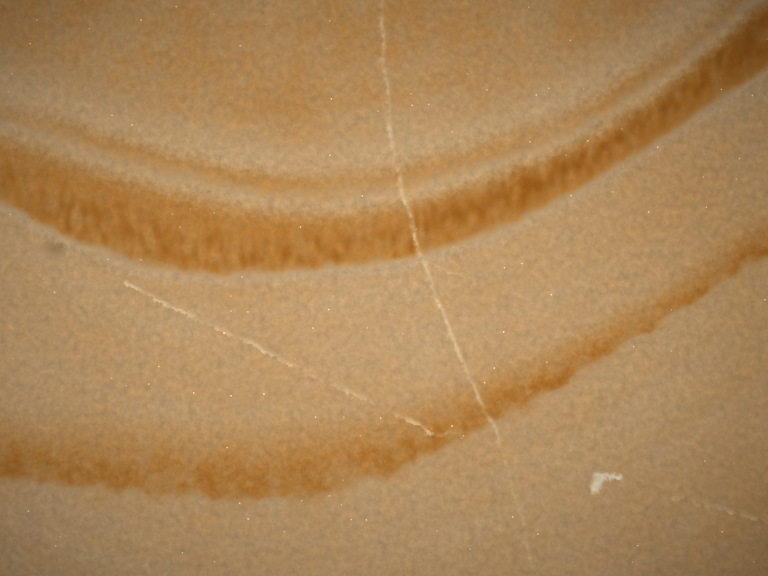
Reproduce this texture procedurally as a WebGL 1 fragment shader.

```glsl
precision highp float;
uniform vec2 u_resolution;

vec2 hash2(vec2 cell) {
  vec2 q = vec2(dot(cell, vec2(127.1, 311.7)), dot(cell, vec2(269.5, 183.3)));
  return fract(sin(q) * 43758.5);
}

float corner(vec2 cell, vec2 offset) {
  return dot(hash2(cell) * 2.0 - 1.0, offset);
}

float gradientNoise(vec2 p) {
  vec2 i = floor(p), f = fract(p), e = vec2(1.0, 0.0);
  vec2 u = f * f * f * (f * (f * 6.0 - 15.0) + 10.0);
  float low = mix(corner(i, f), corner(i + e, f - e), u.x);
  float high = mix(corner(i + e.yx, f - e.yx), corner(i + 1.0, f - 1.0), u.x);
  return mix(low, high, u.y);
}

float fbm(vec2 p) {
  float sum = 0.0, gain = 0.6;
  for (int k = 0; k < 4; k++) {
    sum += gain * gradientNoise(p);
    p = mat2(1.6, 1.2, -1.2, 1.6) * p + 7.3;
    gain *= 0.6;
  }
  return sum;
}

// Cubic interpolation through eight even knots, at t = -1 to 6
vec4 cubicWeight(vec4 d) {
  d = abs(d);
  vec4 inner = (1.5 * d - 2.5) * d * d + 1.0;
  vec4 outer = ((2.5 - 0.5 * d) * d - 4.0) * d + 2.0;
  return mix(inner, outer, step(1.0, d)) * step(d, vec4(2.0));
}

float spline(float t, vec4 a, vec4 b) {
  vec4 d = t - vec4(-1.0, 0.0, 1.0, 2.0);
  return dot(cubicWeight(d), a) + dot(cubicWeight(d - 4.0), b);
}

float ridge(float d, float width) {
  return exp(-d * d / (width * width));
}

float crack(vec2 p, vec2 a, vec2 b, float width) {
  vec2 ab = b - a;
  float d = length(p - a - ab * clamp(dot(p - a, ab) / dot(ab, ab), 0.0, 1.0));
  return 1.0 - smoothstep(width * 0.2, width * 1.5, d);
}

float sparkle(vec2 p, float density) {
  vec2 g = p * 34.0, id = floor(g), chance = hash2(id + 51.0);
  float d = length(g - id - 0.15 - 0.7 * hash2(id));
  return step(chance.x, density) * chance.y * (1.0 - smoothstep(0.02, 0.08, d));
}

void main() {
  vec2 p = gl_FragCoord.xy / u_resolution.y;
  p.x *= 1.33333 * u_resolution.y / u_resolution.x;
  float cloud = fbm(p * 5.0);
  float mottle = fbm(p * 26.0 + 3.0);
  float grain = fbm(p * 80.0 + 9.0);
  vec2 q = p + 0.009 * vec2(gradientNoise(p * 17.0), gradientNoise(p * 19.0 + 5.0));
  vec2 rough = q + vec2(0.004 * grain, 0.012 * mottle + 0.012 * grain);

  // Boundaries of the two curved strata
  float t = p.x * 3.75;
  float upperFloor = spline(t, vec4(0.78, 0.641, 0.528, 0.524), vec4(0.57, 0.70, 0.878, 1.05));
  float upperRoof = spline(t, vec4(0.85, 0.766, 0.68, 0.632), vec4(0.677, 0.79, 1.0, 1.23));
  float lowerFloor = spline(t, vec4(0.23, 0.175, 0.137, 0.135), vec4(0.232, 0.387, 0.557, 0.74));
  float lowerRoof = spline(t, vec4(0.33, 0.28, 0.253, 0.253), vec4(0.332, 0.448, 0.627, 0.82));
  float aboveFloor = rough.y - upperFloor, aboveRoof = rough.y - upperRoof;

  vec3 beige = vec3(0.755, 0.62, 0.45), warm = vec3(0.74, 0.56, 0.345);
  vec3 amber = vec3(0.71, 0.475, 0.205), deep = vec3(0.59, 0.345, 0.09);
  vec3 pale = vec3(0.785, 0.665, 0.50);

  // Beige ground with faint layering and warm regions
  float layers = gradientNoise(vec2(p.x * 2.0, aboveFloor * 22.0));
  float top = smoothstep(0.10, 0.20, aboveRoof);
  float warmth = 0.22 + 0.5 * cloud + 0.4 * layers + 0.5 * mottle + 0.6 * top;
  warmth += 0.35 * ridge(length(p - vec2(1.22, 0.62)), 0.22);
  warmth += 0.5 * smoothstep(0.95, 1.4, p.x) * smoothstep(0.35, 0.0, p.y);
  vec3 color = mix(beige, warm, clamp(warmth, 0.0, 1.0));
  color = mix(color, amber, clamp(top * (0.10 + 0.7 * mottle + 0.5 * cloud), 0.0, 0.5));

  // Soft ribbons over the upper stratum
  float ribbon = 0.8 + 1.2 * gradientNoise(vec2(p.x * 6.0, aboveRoof * 25.0));
  color = mix(color, pale, 0.4 * ridge(aboveRoof - 0.085, 0.025));
  color = mix(color, amber, 0.48 * ribbon * ridge(aboveRoof - 0.045, 0.018));
  color = mix(color, pale, 0.35 * ribbon * ridge(aboveRoof - 0.014, 0.009));

  // Upper stratum with irregular upright crystals
  float columns = gradientNoise(vec2(q.x * 62.0, q.y * 26.0)) + 0.9 * mottle + 0.4 * grain;
  float band = smoothstep(0.0, 0.022, aboveFloor) * smoothstep(0.014, -0.03, aboveRoof);
  float height = aboveFloor / (upperRoof - upperFloor);
  float right = smoothstep(0.70, 0.75, p.x);
  float core = ridge(height - mix(0.36, 0.60, right), 0.36);
  float richness = core * (0.22 + 0.25 * right + 0.95 * columns + 0.4 * cloud);
  richness += 0.3 * smoothstep(1.1, 1.33, p.x);
  color = mix(color, amber, band * (0.8 + 0.35 * mottle));
  color = mix(color, deep, band * clamp(richness, 0.0, 0.9));
  color = mix(color, vec3(0.74, 0.63, 0.50), (0.5 + 0.8 * mottle) * ridge(aboveFloor + 0.003, 0.009));
  color = mix(color, vec3(0.53, 0.41, 0.29), 0.5 * ridge(length(rough - vec2(0.095, 0.568)), 0.013));

  // Lower stratum, sharp below and fading upward
  float rise = (rough.y - lowerFloor) / (lowerRoof - lowerFloor);
  float fade = smoothstep(-0.04, 0.16, rise) * smoothstep(1.35, 0.3, rise);
  color = mix(color, amber, fade * clamp(0.75 + 0.6 * mottle + 0.3 * cloud, 0.0, 1.0));
  float stain = ridge(rise - 0.25, 0.3) * (0.14 + 1.1 * mottle + 0.5 * cloud);
  color = mix(color, deep, clamp(stain, 0.0, 0.75));

  // Long broken fracture and its side cracks
  float path = spline(p.y * 5.0, vec4(0.97, 0.93, 0.877, 0.792), vec4(0.716, 0.676, 0.663, 0.66));
  float broken = smoothstep(-0.35, 0.4, fbm(p * 15.0 + 2.0)) * (0.9 + 0.9 * grain);
  float line = mix(0.35, 0.9, smoothstep(0.22, 0.28, p.y)) * ridge(rough.x - path, 0.0042);
  line += crack(rough, vec2(0.22, 0.507), vec2(0.52, 0.361), 0.004);
  line += crack(rough, vec2(0.52, 0.361), vec2(0.75, 0.25), 0.0045);
  line += 0.5 * crack(rough, vec2(0.74, 0.25), vec2(0.81, 0.243), 0.005);
  line += 0.3 * crack(rough, vec2(0.74, 0.545), vec2(0.92, 0.479), 0.004);
  line += 0.3 * crack(rough, vec2(0.885, 0.37), vec2(0.92, 0.32), 0.004);
  line += 0.5 * crack(rough, vec2(1.17, 0.14), vec2(1.34, 0.092), 0.004);
  color = mix(color, vec3(0.86, 0.75, 0.58), clamp(line * broken * 1.2, 0.0, 0.85));

  // White calcite chip
  float chip = crack(rough, vec2(1.033, 0.153), vec2(1.041, 0.170), 0.009);
  chip = max(chip, crack(rough, vec2(1.036, 0.172), vec2(1.077, 0.174), 0.006));
  color = mix(color, vec3(0.89, 0.82, 0.70), chip);

  // Surface grain, glints and corner falloff
  color *= 1.0 + 0.17 * grain + 0.08 * mottle;
  color += 0.3 * sparkle(p, 0.1);
  vec2 away = (p - vec2(0.64, 0.5)) / vec2(0.667, 0.5);
  color *= 1.02 - 0.17 * pow(dot(away, away), 1.15);
  gl_FragColor = vec4(clamp(color, 0.0, 1.0), 1.0);
}
```
